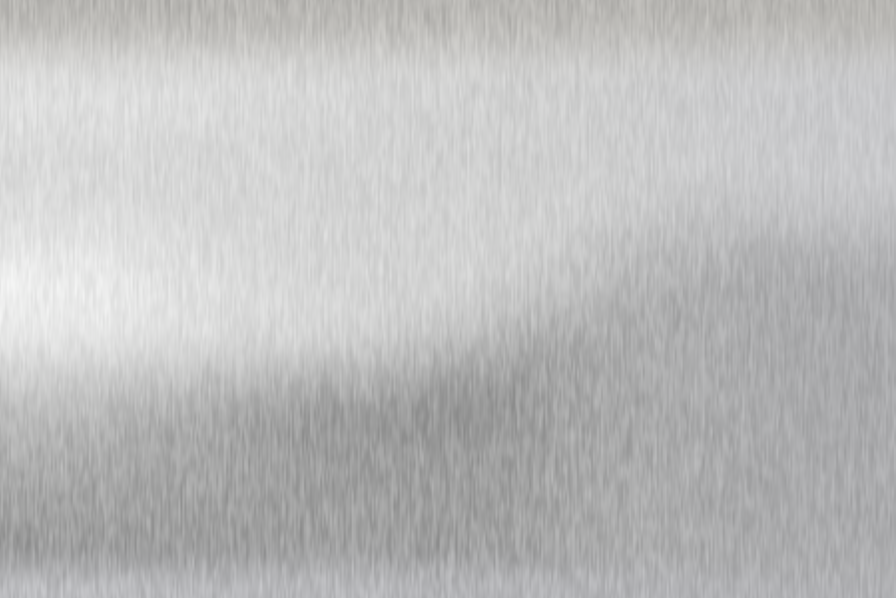
This texture is drawn by a Shadertoy shader. Its source:

```glsl
// Brushed steel sheet: soft, broad reflections overlaid with fine vertical scratches.
// The reflections are blended gradients and elliptical glows; the scratches are
// layers of stretched value noise whose columns are shifted at random.

float hash(vec2 p) {
    vec3 q = fract(p.xyx * 0.1031);
    q += dot(q, q.yzx + 33.33);
    return fract((q.x + q.y) * q.z);
}

// Smooth random profile along one scratch column, from 0 to 1.
float columnNoise(float column, float y, float seed) {
    float shifted = y + 40.0 * hash(vec2(column, seed));
    float cell = floor(shifted);
    float blend = smoothstep(0.0, 1.0, shifted - cell);
    return mix(hash(vec2(column + seed, cell)),
               hash(vec2(column + seed, cell + 1.0)), blend);
}

// Signed scratches; density is the number of cells per canvas height.
float scratches(vec2 p, vec2 density, float seed) {
    vec2 q = p * density;
    float column = floor(q.x);
    float blend = smoothstep(0.0, 1.0, q.x - column);
    return mix(columnNoise(column, q.y, seed),
               columnNoise(column + 1.0, q.y, seed), blend) - 0.5;
}

float glow(vec2 uv, vec2 center, vec2 radius) {
    vec2 d = (uv - center) / radius;
    return exp(-dot(d, d));
}

// Broad light and shade over the sheet, with uv from 0 to 1.
float reflection(vec2 uv) {
    // Shaded lower part: fades downward at the left, even at the right
    float leftShade = mix(0.615, 0.75, smoothstep(0.07, 0.38, uv.y));
    float shade = mix(leftShade, 0.625, smoothstep(0.0, 0.4, uv.x));
    shade = mix(shade, 0.67, smoothstep(0.5, 0.75, uv.x));

    // Bright upper part, its lower border climbing and softening to the right
    float border = mix(0.37, 0.61, smoothstep(0.38, 0.82, uv.x));
    float softness = 0.09 + 0.05 * smoothstep(0.3, 0.55, uv.x)
                   - 0.04 * smoothstep(0.7, 1.0, uv.x);
    float bright = mix(0.85, 0.785, uv.x);
    float light = mix(shade, bright, smoothstep(border - softness, border + softness, uv.y));

    // Highlights at the left and a dark patch below the middle
    light += 0.08 * glow(uv, vec2(0.02, 0.51), vec2(0.22, 0.11));
    light += 0.025 * glow(uv, vec2(0.08, 0.83), vec2(0.30, 0.06));
    light += 0.025 * glow(uv, vec2(0.62, 0.48), vec2(0.12, 0.10));
    light -= 0.035 * glow(uv, vec2(0.48, 0.32), vec2(0.15, 0.08));

    // Dim top edge and pale bottom edge
    float topEdge = smoothstep(0.86, 1.0, uv.y);
    float bottomEdge = 1.0 - smoothstep(0.01, 0.09, uv.y);
    light = mix(light, 0.71, topEdge);
    return mix(light, mix(0.735, 0.69, uv.x), bottomEdge);
}

// Warm cast at the top, cool cast at the bottom and lower right.
vec3 steelTint(vec2 uv) {
    const vec3 neutral = vec3(1.0, 1.002, 1.0);
    const vec3 warm = vec3(1.008, 1.0, 0.98);
    const vec3 cool = vec3(0.995, 0.998, 1.014);
    float coolness = max(1.0 - smoothstep(0.0, 0.12, uv.y),
                         0.7 * smoothstep(0.55, 1.0, uv.x));
    vec3 tint = mix(neutral, cool, coolness);
    return mix(tint, warm, smoothstep(0.84, 0.98, uv.y));
}

void mainImage(out vec4 fragColor, in vec2 fragCoord) {
    vec2 uv = fragCoord / iResolution.xy;
    vec2 p = fragCoord / iResolution.y;

    // Short fine hairs, medium strokes, long lines and a faint mottle
    float grain = 0.070 * scratches(p, vec2(300.0, 42.0), 11.0)
                + 0.036 * scratches(p, vec2(165.0, 28.0), 37.0)
                + 0.030 * scratches(p, vec2(290.0, 9.0), 71.0)
                + 0.022 * scratches(p, vec2(120.0, 75.0), 97.0);

    // Scratches stand out most in the shade and soften in the light
    float light = reflection(uv);
    float strength = mix(1.25, 0.7, smoothstep(0.62, 0.86, light));
    strength *= mix(1.0, 0.75, smoothstep(0.6, 1.0, uv.x));

    vec3 steel = steelTint(uv) * (light + strength * grain);
    fragColor = vec4(clamp(steel, 0.0, 1.0), 1.0);
}
```
